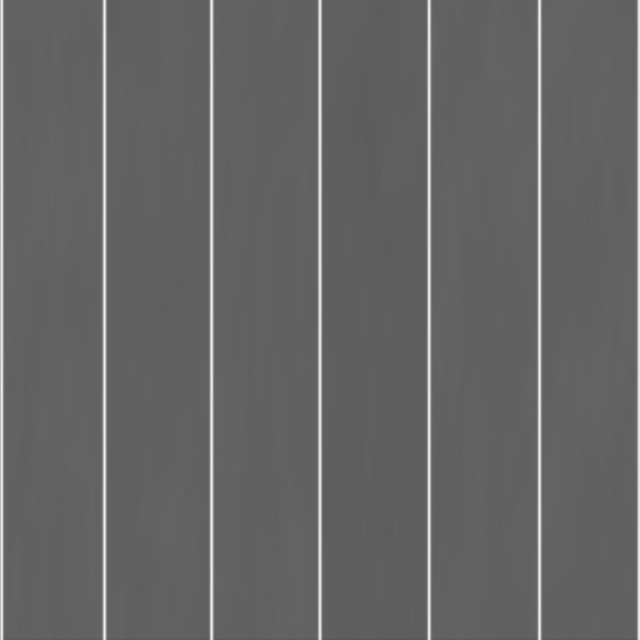
Write a WebGL 2 fragment shader that draws this pattern.

```glsl
#version 300 es
precision highp float;

uniform vec2 u_resolution;
out vec4 fragColor;

const int SEAM_COUNT = 7;
const float SEAM_X[SEAM_COUNT] = float[](0.0026, 0.1634, 0.3307, 0.5, 0.6706, 0.8431, 0.9987);
const float SEAM_SIGMA = 0.0019;
const vec3 PANEL_GREY = vec3(0.382);
const vec3 SEAM_WHITE = vec3(0.93);

float hash(vec2 p) {
    vec3 q = fract(vec3(p.xyx) * 0.1031);
    q += dot(q, q.yzx + 33.33);
    return fract((q.x + q.y) * q.z);
}

float valueNoise(vec2 p) {
    vec2 cell = floor(p);
    vec2 f = fract(p);
    vec2 w = f * f * (3.0 - 2.0 * f);
    float low = mix(hash(cell), hash(cell + vec2(1.0, 0.0)), w.x);
    float high = mix(hash(cell + vec2(0.0, 1.0)), hash(cell + vec2(1.0, 1.0)), w.x);
    return mix(low, high, w.y);
}

// Soft line profile: 1 on the seam, fading to 0
float seamProfile(float distanceToSeam, float sigma) {
    float d = distanceToSeam / sigma;
    return exp(-0.5 * d * d);
}

// Faint, slightly slanted vertical grain, centred on zero
float panelGrain(vec2 uv, float panel) {
    vec2 p = vec2(uv.x - 0.06 * uv.y, uv.y) + vec2(panel * 3.7, panel * 1.9);
    float broad = valueNoise(p * vec2(18.0, 5.0)) - 0.5;
    float streaks = valueNoise(p * vec2(75.0, 9.0) + 17.0) - 0.5;
    float fine = valueNoise(p * vec2(130.0, 22.0) + 41.0) - 0.5;
    return 0.012 * broad + 0.009 * streaks + 0.004 * fine;
}

// Small tone shift per panel, the fourth being the darkest
float panelTone(float panel) {
    float darkest = 1.0 - step(0.5, abs(panel - 4.0));
    return 0.004 * (hash(vec2(panel, 7.0)) - 0.5) - 0.010 * darkest;
}

void main() {
    vec2 uv = gl_FragCoord.xy / u_resolution;

    // Find the panel index and the coverage of the seams
    float panel = 0.0;
    float seam = 0.0;
    for (int i = 0; i < SEAM_COUNT; i++) {
        float offset = uv.x - SEAM_X[i];
        panel += step(0.0, offset);
        seam = max(seam, seamProfile(offset, SEAM_SIGMA));
    }

    vec3 color = PANEL_GREY + panelTone(panel) + panelGrain(uv, panel);

    // Thin shade along the bottom edge
    color -= 0.03 * (1.0 - smoothstep(0.0, 0.004, uv.y));

    color = mix(color, SEAM_WHITE, seam);
    fragColor = vec4(color, 1.0);
}
```
